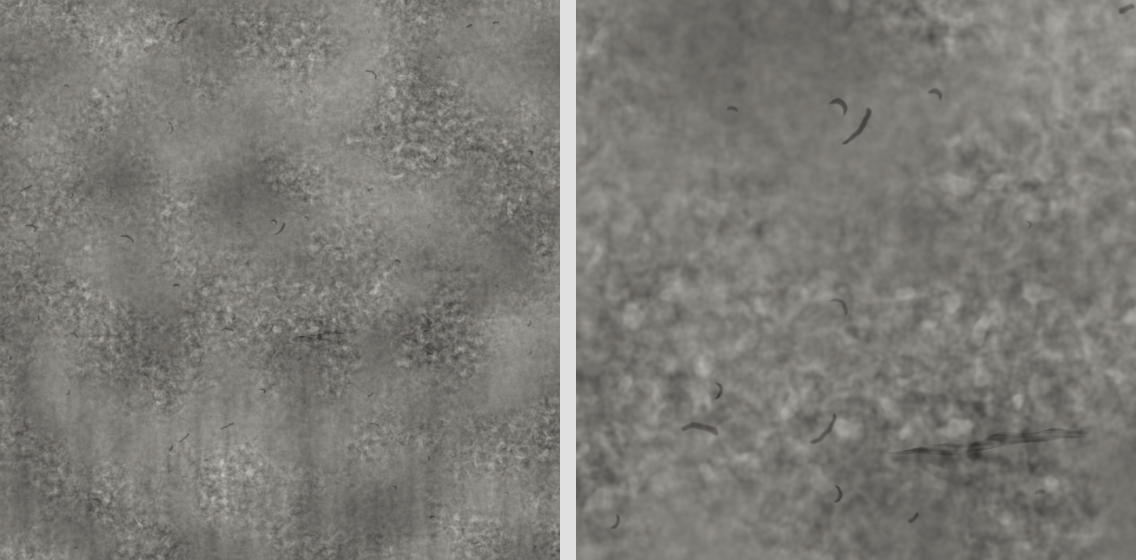
Left: the whole. Right: its middle third, enlarged.
Give the GLSL for this texture, as a WebGL 1 fragment shader.

```glsl
precision highp float;
// Weathered grey concrete: soft clouds, patchy grain, pale flecks, pits and a scratch.
uniform vec2 u_resolution;

const vec3 BASE_COLOR = vec3(0.496, 0.486, 0.468);
const float CLOUD_SCALE = 4.5;
const float CLOUD_CONTRAST = 0.165;
const float GRAIN_SCALE = 78.0;
const float GRAIN_CONTRAST = 0.145;
const float FLECK_SCALE = 62.0;
const float FLECK_LIGHT = 0.11;
const float FLECK_DARK = 0.09;
const float STREAK_DEPTH = 0.10;
const float PIT_DEPTH = 0.19;
const float SCRATCH_DEPTH = 0.13;
const vec2 SCRATCH_START = vec2(0.515, 0.395);
const vec2 SCRATCH_END = vec2(0.645, 0.411);

vec2 hash2(vec2 cell) {
  vec3 h = fract(cell.xyx * vec3(0.1031, 0.1030, 0.0973));
  h += dot(h, h.yzx + 33.33);
  return fract((h.xx + h.yz) * h.zy);
}

float cornerSlope(vec2 cell, vec2 corner, vec2 f) {
  return dot(hash2(cell + corner) * 2.0 - 1.0, f - corner);
}

// Gradient noise, centred on zero.
float noise(vec2 p) {
  vec2 i = floor(p);
  vec2 f = p - i;
  vec2 w = f * f * f * (f * (f * 6.0 - 15.0) + 10.0);
  float low = mix(cornerSlope(i, vec2(0.0), f), cornerSlope(i, vec2(1.0, 0.0), f), w.x);
  float high = mix(cornerSlope(i, vec2(0.0, 1.0), f), cornerSlope(i, vec2(1.0), f), w.x);
  return mix(low, high, w.y);
}

float fbm(vec2 p) {
  float sum = 0.0;
  float amplitude = 1.0;
  for (int i = 0; i < 4; i++) {
    sum += amplitude * noise(p);
    p = mat2(1.6, 1.2, -1.2, 1.6) * p + 17.3;
    amplitude *= 0.55;
  }
  return sum;
}

float segmentDistance(vec2 p, vec2 a, vec2 b) {
  vec2 d = b - a;
  return length(p - a - d * clamp(dot(p - a, d) / dot(d, d), 0.0, 1.0));
}

// Small curled marks, at most one in each cell of a grid.
float pits(vec2 p, float cells, float chance, float halfLength, float pixel) {
  vec2 cell = floor(p * cells);
  vec2 seed = cell + cells * 7.0;
  vec2 shape = hash2(seed + 41.0);
  vec2 center = (cell + 0.3 + 0.4 * hash2(seed)) / cells;
  float angle = (shape.x - 0.5) * 2.6 - 0.4;
  float c = cos(angle);
  float s = sin(angle);
  vec2 q = mat2(c, s, -s, c) * (p - center);
  float reach = halfLength * (0.35 + 0.65 * shape.y);
  q.y += (shape.x - 0.5) * q.x * q.x / reach;
  q.y += 0.0016 * noise(p * 160.0);
  float radius = mix(0.0006, 0.0019, shape.y * shape.x);
  float d = segmentDistance(q, vec2(-reach, 0.0), vec2(reach, 0.0)) - radius;
  float present = step(hash2(seed + 83.0).x, chance);
  return present * (0.5 + 0.5 * shape.y) * (1.0 - smoothstep(-pixel, pixel + 0.0008, d));
}

// A ragged stroke that fades at both ends.
float scratch(vec2 p, float pixel) {
  vec2 along = SCRATCH_END - SCRATCH_START;
  float t = clamp(dot(p - SCRATCH_START, along) / dot(along, along), 0.0, 1.0);
  vec2 q = p + vec2(0.0, 0.006 * noise(p * vec2(45.0, 120.0)));
  float d = segmentDistance(q, SCRATCH_START, SCRATCH_END);
  float width = 0.0035 * sin(3.1416 * t) + 0.0005;
  float wear = 0.65 + 1.2 * noise(p * vec2(50.0, 420.0));
  float fade = smoothstep(0.0, 0.15, t) * (1.0 - smoothstep(0.85, 1.0, t));
  return clamp(wear, 0.0, 1.0) * fade * (1.0 - smoothstep(width - pixel, width + pixel, d));
}

void main() {
  vec2 p = gl_FragCoord.xy / u_resolution.y;
  float pixel = 1.0 / u_resolution.y;
  float lower = 1.0 - smoothstep(0.05, 0.6, p.y);

  // Broad stains, with damp streaks running down the lower part.
  float clouds = fbm(p * CLOUD_SCALE + 3.7);
  float tone = CLOUD_CONTRAST * clouds - 0.022 * lower;
  float streak = noise(p * vec2(38.0, 3.5) + 9.0) + 0.5 * noise(p * vec2(95.0, 5.0));
  tone += STREAK_DEPTH * streak * lower * 0.8;

  // Grain is strong in rough patches and faint on worn areas.
  float patches = smoothstep(-0.3, 0.4, fbm(p * 6.0 + 51.0));
  vec2 warped = p + 0.006 * vec2(noise(p * 34.0), noise(p * 34.0 + 70.0));
  float grain = noise(warped * GRAIN_SCALE) + 0.75 * noise(warped * GRAIN_SCALE * 1.9 + 5.0);
  grain += 0.4 * noise(p * GRAIN_SCALE * 3.4 + 11.0);
  tone += GRAIN_CONTRAST * grain * mix(0.45, 1.25, patches);

  // Pale chips and dark hollows.
  float chips = noise(warped * FLECK_SCALE + 23.0) + 0.3 * noise(p * 140.0 + 31.0);
  float stained = smoothstep(0.0, -0.35, clouds);
  tone += FLECK_LIGHT * smoothstep(0.14, 0.4, chips) * patches;
  tone -= FLECK_DARK * smoothstep(0.14, 0.4, -chips) * mix(0.3, 1.0, stained) * patches;

  float marks = pits(p, 11.0, 0.13, 0.012, pixel);
  marks = max(marks, pits(p + 0.37, 17.0, 0.16, 0.004, pixel));
  tone -= PIT_DEPTH * marks + SCRATCH_DEPTH * scratch(p, pixel);

  gl_FragColor = vec4(BASE_COLOR + tone * vec3(1.0, 1.0, 0.98), 1.0);
}
```
